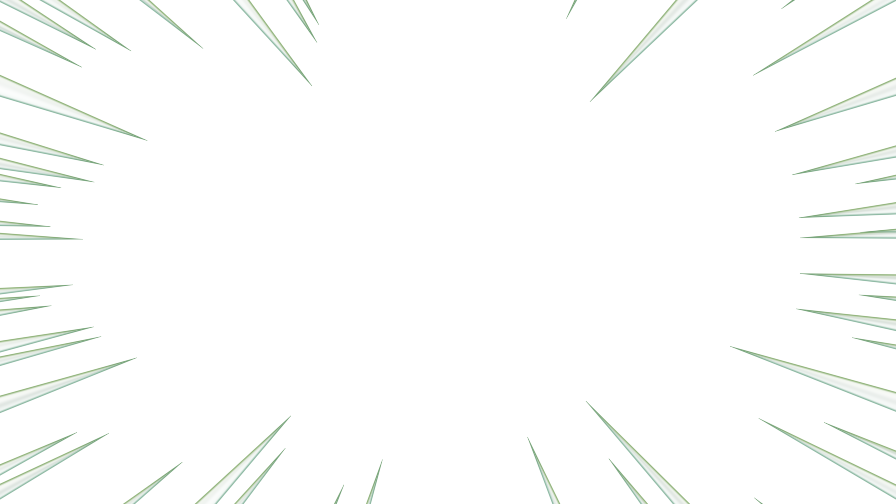
A Shadertoy shader for this background:

```glsl
// A white field framed by thin glassy spikes that all point at the centre.
// Each quadrant fans its wedges out by a quadratic with a periodic wobble;
// every wedge has a tinted rim, a pale body and a soft grey streak.

float hash(float n) {
    return fract(sin(n * 12.9898) * 43758.5453);
}

// Cosine of k with the given period and peak position
float wave(float k, vec2 periodPeak) {
    return cos(6.28318 * (k - periodPeak.y) / periodPeak.x);
}

// Paints one wedge over base; q.x runs outward from the tip, q.y across.
vec3 paintSpike(vec3 base, vec2 q, float slope, float side, float seed) {
    float pixel = 1.0 / iResolution.y;
    float dist = max(abs(q.y) - slope * q.x, -q.x);
    float cover = 1.0 - smoothstep(-0.5 * pixel, 0.8 * pixel, dist);
    float across = q.y / max(slope * q.x, 0.001);

    // Body: white with a grey streak beside the axis
    float streak = exp(-pow((across - 0.6 * (seed - 0.5)) / 0.38, 2.0));
    vec3 body = mix(vec3(1.0), vec3(0.84, 0.87, 0.85), streak * (0.25 + 0.6 * seed));

    // Rim: leaf green above, teal below, darker where the sides meet
    vec3 rim = mix(vec3(0.53, 0.71, 0.62), vec3(0.55, 0.69, 0.46),
                   smoothstep(-0.4, 0.4, across * side));
    rim = mix(vec3(0.42, 0.61, 0.43), rim, smoothstep(0.0, 0.10, q.x));
    float edge = exp(-pow(max(-dist, 0.0) / 0.0032, 2.0));
    float sheen = 0.28 * exp(min(dist, 0.0) / 0.005);

    vec3 glass = mix(body, rim, max(edge, sheen));
    return mix(base, glass, cover);
}

void mainImage(out vec4 fragColor, in vec2 fragCoord) {
    vec2 p = (fragCoord - 0.5 * iResolution.xy) / iResolution.y;
    vec3 color = vec3(1.0);

    // Per quadrant (lower left, lower right, upper left, upper right):
    // quadratic spread in degrees and count; period and peak of each wobble
    vec4 spread[4] = vec4[4](vec4(5.0, 0.75, 0.41, 13.0), vec4(3.5, 1.86, 0.43, 12.0),
                             vec4(2.0, 1.53, 0.24, 14.0), vec4(2.3, 0.05, 0.71, 10.0));
    vec4 wobble[4] = vec4[4](vec4(2.75, 8.5, 4.6, 1.3), vec4(3.0, 1.5, 2.0, 1.0),
                             vec4(4.55, 2.4, 5.5, 7.4), vec4(3.3, 2.55, 2.0, 1.0));

    for (int i = 0; i < 4; i++) {
        vec2 quadrant = vec2(float(i % 2), float(i / 2)) * 2.0 - 1.0;
        vec4 fan = spread[i];

        for (float k = 0.0; k < fan.w; k++) {
            float id = float(i) * 16.0 + k;

            // Angles in degrees, bunched toward the horizontal
            float angle = fan.x + fan.y * k + fan.z * k * k;
            angle += 0.33 * k * wave(k, wobble[i].xy);
            vec2 dir = quadrant * vec2(cos(radians(angle)), sin(radians(angle)));

            // Tips follow a wide oval, with longer rays near twenty degrees
            float tip = mix(0.76, 0.46, smoothstep(36.0, 48.0, angle));
            float longRay = exp(-pow((angle - 19.5) / 1.8, 2.0));
            tip += 0.06 * wave(k, wobble[i].zw) - 0.15 * longRay;

            vec2 q = vec2(dot(p, dir) - tip, dot(p, vec2(-dir.y, dir.x)));
            float slope = mix(0.040, 0.064, hash(id + 137.0)) + 0.006 * longRay;
            color = paintSpike(color, q, slope, quadrant.x, hash(id + 211.0));
        }
    }

    fragColor = vec4(color, 1.0);
}
```
